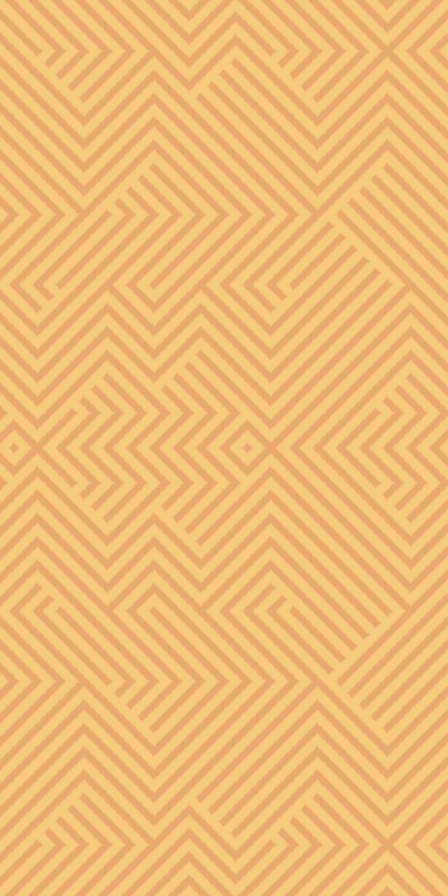
Write a Shadertoy shader that draws this pattern.

```glsl
#define CELLS_ACROSS 38.4
#define SHIFT_X 3.2
#define REPEAT 20.0
#define WOBBLE 0.035
#define DARK vec3(0.91, 0.665, 0.43)
#define DARK_RIM vec3(0.93, 0.71, 0.45)
#define LIGHT_RIM vec3(0.97, 0.77, 0.49)
#define LIGHT vec3(0.96, 0.795, 0.49)

const float TAU = 6.2831853;

// Parallelogram with upright sides and rising diagonal ends.
bool slab(vec2 c, float left, float right, float low, float high) {
    float rise = c.y - c.x;
    return c.x > left && c.x < right && rise >= low && rise <= high;
}

// True where the stripes rise to the right, for a cell centre
// measured upward from the mirror line.
bool isRising(vec2 c) {
    vec2 r = vec2(mod(c.x, REPEAT), c.y);

    // Chevrons along the mirror line, broken by small diamonds
    if (c.y < 3.0) return r.x < 18.0;

    // Tall zigzags
    if (c.y < 14.0)
        return slab(c, 0.0, 6.0, 1.0, 11.0)
            || slab(c, 10.0, 14.0, -5.0, 3.0)
            || slab(c, 20.0, 32.0, -25.0, -9.0);

    // Band of long chevrons
    if (c.y < 20.0) return c.x + c.y < 45.0;

    // Repeating valleys and peaks toward the outer edge
    if (c.y < 34.0 && (r.x > 4.0 || r.x + r.y > 33.0)
        && slab(r, 0.0, 10.0, 15.0, 40.0)) return true;

    // Outer peak and crossing
    return slab(c, 13.0, 17.0, 17.0, 40.0) || (c.x > 30.0 && c.y > 34.0);
}

// Signed stripe profile: positive in light bands, negative in dark ones.
float stripes(vec2 p) {
    vec2 cell = floor(p);
    vec2 f = p - cell;
    bool rising = isRising(cell + 0.5);
    float fromDiagonal = rising ? abs(f.x - f.y) : abs(f.x + f.y - 1.0);
    float parity = mod(cell.x + cell.y + (rising ? 0.0 : 1.0), 2.0);
    return (0.5 - fromDiagonal) * (parity < 0.5 ? -1.0 : 1.0);
}

void mainImage(out vec4 fragColor, in vec2 fragCoord) {
    // Mirrored cell coordinates
    vec2 p = (fragCoord - vec2(0.0, 0.5 * iResolution.y))
        * CELLS_ACROSS / iResolution.x;
    p = vec2(p.x - SHIFT_X, abs(p.y));

    // Slightly uneven stripe edges
    float band = stripes(p) + 0.02 + WOBBLE * sin(2.0 * TAU * p.x);

    // Soft ramp from dark to light
    vec3 color = mix(DARK, DARK_RIM, smoothstep(-0.20, -0.08, band));
    color = mix(color, LIGHT_RIM, smoothstep(-0.08, 0.04, band));
    color = mix(color, LIGHT, smoothstep(0.08, 0.20, band));
    fragColor = vec4(color, 1.0);
}
```
